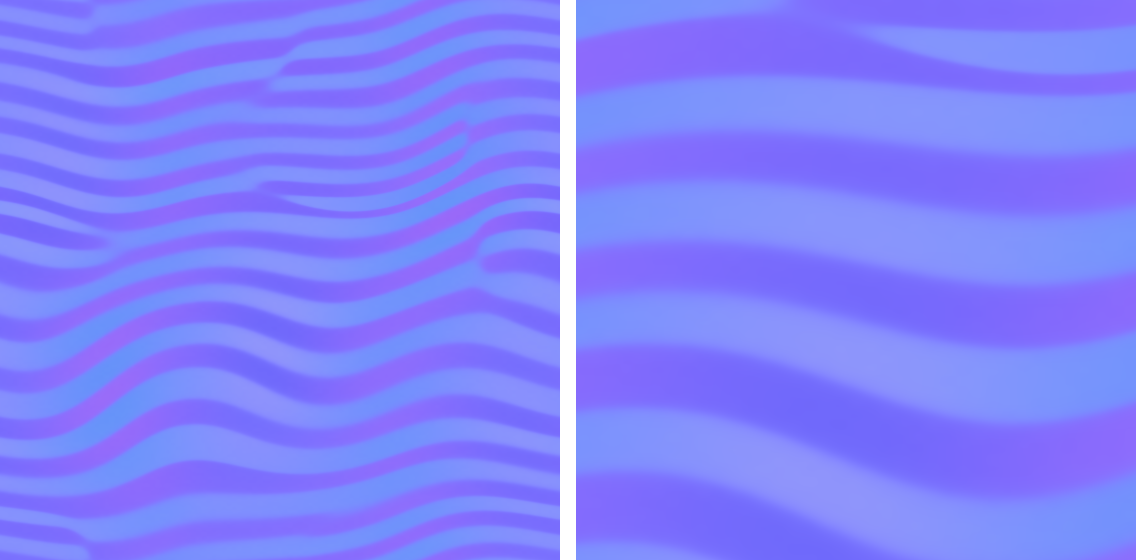
Left: the whole. Right: its middle third, enlarged.
A three.js fragment shader for this texture map:

```glsl
// Tiling normal map of wind-blown ripples: long wavy bands that fork and taper.
// Two band counts are blended along a warped height, so bands merge where they differ;
// the signed band slope and the lean of the warp give the normal.
#define COARSE vec2(1.0, 13.0)  // whole bands climbed across, bands up
#define FINE vec2(2.0, 17.0)
#define SWAY 0.024              // height of the regular waves
#define WANDER 0.085            // height of the irregular waves
#define CROWDING 0.035          // bands are denser in the upper half
#define TAPER 0.75              // variation of the band widths
#define SOFT_MIN 0.16           // softness of the band edges
#define SOFT_MAX 0.62
#define TILT 0.081              // strength of the vertical slope
#define LEAN 0.17               // strength of the sideways slope
#define GRAIN 0.005
#define TAU 6.2831853

varying vec2 vUv;

float hash(vec2 cell) {
  return fract(sin(dot(cell, vec2(127.1, 311.7))) * 43758.5453);
}

// Value noise over the unit square that wraps after a whole number of cells
float wrapNoise(vec2 p, vec2 cells, float seed) {
  p *= cells;
  vec2 i = floor(p);
  vec2 f = p - i;
  f = f * f * f * (f * (f * 6.0 - 15.0) + 10.0);
  vec2 a = mod(i, cells) + seed;
  vec2 b = mod(i + 1.0, cells) + seed;
  return mix(mix(hash(a), hash(vec2(b.x, a.y)), f.x),
             mix(hash(vec2(a.x, b.y)), hash(b), f.x), f.y);
}

// Upward displacement of the bands
float rise(vec2 p) {
  float sway = SWAY * cos(TAU * (2.0 * (p.x - 0.37) + 0.08 * sin(TAU * p.y)));
  float wander = WANDER * (wrapNoise(p, vec2(3.0, 3.0), 11.0) - 0.5);
  return sway + wander;
}

// Signed wave across the bands, positive on the upward facing side
float bandWave(vec2 p, vec2 counts, float shift) {
  return sin(TAU * (counts.y * p.y - counts.x * p.x + shift));
}

void main() {
  vec2 p = vUv;

  // Follow the bands: height along the warp, and its sideways slope
  float lift = rise(p);
  float e = 0.004;
  float slope = (rise(p + vec2(e, 0.0)) - rise(p - vec2(e, 0.0))) / (2.0 * e);
  float crowd = CROWDING * sin(TAU * (p.y - 0.75));
  vec2 q = vec2(p.x, p.y - lift + crowd);

  // Blend the two band counts; forks appear along the border
  float region = smoothstep(0.38, 0.62, wrapNoise(q, vec2(3.0, 4.0), 37.0));
  float wave = mix(bandWave(q, COARSE, 0.15), bandWave(q, FINE, 0.6), region);
  wave += TAPER * (wrapNoise(q, vec2(3.0, 14.0), 53.0) - 0.5);

  // Flatten the wave into two faces with edges of varying softness
  float soft = mix(SOFT_MIN, SOFT_MAX, wrapNoise(q, vec2(3.0, 11.0), 71.0));
  float face = wave / sqrt(wave * wave + soft * soft);
  face *= 0.82 + 0.36 * wrapNoise(q, vec2(4.0, 9.0), 89.0);

  // Encode the normal
  float drift = mix(COARSE.x / COARSE.y, FINE.x / FINE.y, region);
  vec2 n = face * vec2(-LEAN * (slope + drift), TILT);
  n += GRAIN * (wrapNoise(p, vec2(110.0, 150.0), 5.0) - 0.5);
  float blue = 1.0 - 1.5 * dot(n, n);
  gl_FragColor = vec4(0.5 + n.x, 0.498 + n.y, blue, 1.0);
}
```
